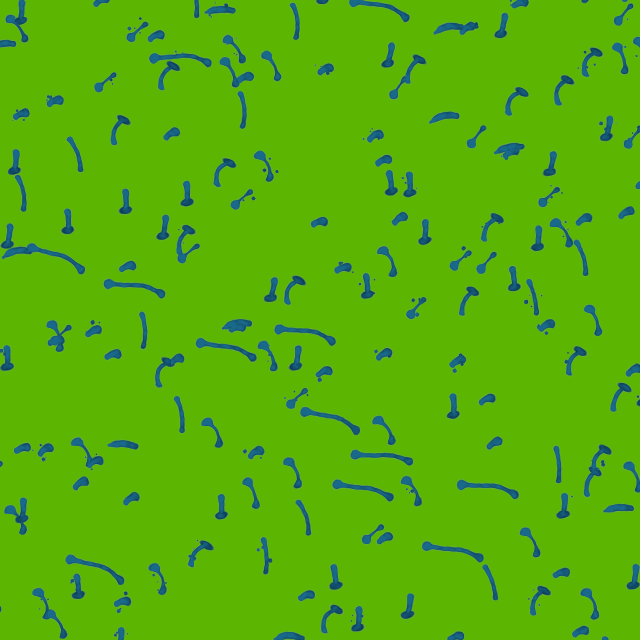
This texture is drawn by a Shadertoy shader. Its source:

```glsl
#define GROUND vec3(0.36, 0.71, 0.0)
#define CORE vec3(0.10, 0.41, 0.54)
#define DEEP vec3(0.04, 0.22, 0.32)
#define RIM vec3(0.46, 0.67, 0.36)
#define COARSE_CELLS 8.0
#define FINE_CELLS 11.0
#define DENSITY 0.88
#define SOFTNESS 0.0008
#define RIM_WIDTH 0.0011
#define CRUMB_CHANCE 0.35
#define FOOT_SIZE vec2(0.0100, 0.0062)

// Per kind: half length, neck radius, swelling at the start, swelling at the end
const vec4 SHAPE[8] = vec4[8](
    vec4(0.021, 0.0054, -0.0035, -0.0010),  // crescent
    vec4(0.042, 0.0034, 0.0042, 0.0030),    // long worm
    vec4(0.025, 0.0032, 0.0012, 0.0008),    // upright worm
    vec4(0.015, 0.0017, 0.0058, 0.0026),    // dumbbell
    vec4(0.008, 0.0050, -0.0005, 0.0018),   // kidney
    vec4(0.014, 0.0042, 0.0012, 0.0),       // stump with foot
    vec4(0.019, 0.0033, 0.0010, 0.0),       // hook with cap
    vec4(0.019, 0.0022, 0.0052, 0.0035));   // jointed bulbs

// Per kind: angle, bend
const vec2 POSE[8] = vec2[8](
    vec2(0.12, 0.005), vec2(-0.22, 0.007), vec2(-1.40, 0.004), vec2(0.85, 0.001),
    vec2(0.40, 0.002), vec2(-1.62, 0.001), vec2(1.05, 0.008), vec2(-1.10, 0.006));

vec3 hash3(vec2 p, float seed) {
    vec3 q = fract(vec3(p.xyx + seed) * vec3(0.1031, 0.1030, 0.0973));
    q += dot(q, q.yxz + 33.33);
    return fract((q.xxy + q.yzz) * q.zyx);
}

float waves(vec2 p) {
    return sin(p.x * 310.0 + 2.0 * sin(p.y * 190.0)) * sin(p.y * 270.0 + sin(p.x * 230.0));
}

// Nearer of two (distance, darkness) pairs
vec2 nearer(vec2 a, vec2 b) {
    return a.x < b.x ? a : b;
}

// Bent stroke with swollen ends
float stroke(vec2 q, vec4 shape, float bend) {
    float x = clamp(q.x, -shape.x, shape.x);
    float t = x / shape.x;
    float spine = bend * (0.5 - t * t) + 0.0015 * sin(t * 4.0) * step(0.03, shape.x);
    float a = (x + shape.x) / 0.006;
    float b = (x - shape.x) / 0.006;
    float radius = shape.y + shape.z * exp(-a * a) + shape.w * exp(-b * b);
    float slope = 2.0 * bend * t / shape.x;
    float side = (q.y - spine) * inversesqrt(1.0 + slope * slope);
    return length(vec2(q.x - x, side)) - radius;
}

vec2 piece(vec2 p, vec2 id, float seed) {
    vec3 look = hash3(id, seed + 17.0);
    vec3 pose = hash3(id, seed + 41.0);
    int kind = int(look.x * 8.0);
    // Half of the long worms shrink to kidneys
    if (kind == 1 && look.z < 0.5) kind = 4;
    vec4 shape = SHAPE[kind];
    float angle = POSE[kind].x + (pose.x - 0.5) * 0.35;
    float bend = POSE[kind].y * mix(0.6, 1.2, pose.y);
    vec2 along = vec2(cos(angle), sin(angle));
    vec2 q = vec2(dot(p, along), dot(p, vec2(-along.y, along.x)));
    float t = clamp(q.x / shape.x, -1.0, 1.0);
    vec2 result = vec2(stroke(q, shape, bend), 0.15 + 0.2 * t);

    // Dark oval foot or cap
    if (kind == 5 || kind == 6) {
        vec2 f = p - along * shape.x - vec2(-along.y, along.x) * bend * -0.5;
        f.y += f.x * (kind == 5 ? -0.15 : 0.4);
        float oval = (length(f / FOOT_SIZE) - 1.0) * FOOT_SIZE.y;
        result = nearer(result, vec2(oval, 0.55));
    }

    // Loose square crumbs beside the stroke
    if (look.y < CRUMB_CHANCE) {
        for (int i = 0; i < 4; i++) {
            vec3 h = hash3(id + float(i) * 7.3, seed + 73.0);
            vec2 c = abs(q - (h.xy - 0.5) * vec2(0.034, 0.026));
            float size = mix(0.0008, 0.0032, h.z * h.z);
            float box = mix(max(c.x, c.y), length(c), 0.5) - size;
            result = nearer(result, vec2(box, h.x * 0.6));
        }
    }
    return result;
}

vec2 scatter(vec2 p, float cells, float seed) {
    vec2 home = floor(p * cells);
    vec2 result = vec2(1.0, 0.0);
    for (int y = -1; y <= 1; y++) {
        for (int x = -1; x <= 1; x++) {
            vec2 id = home + vec2(x, y);
            vec3 h = hash3(id, seed);
            if (h.z < DENSITY)
                result = nearer(result, piece(p - (id + h.xy) / cells, id, seed));
        }
    }
    return result;
}

void mainImage(out vec4 fragColor, in vec2 fragCoord) {
    vec2 p = fragCoord / iResolution.y;
    vec2 found = nearer(scatter(p, COARSE_CELLS, 5.0), scatter(p, FINE_CELLS, 131.0));
    float grain = waves(p);
    float d = found.x + 0.0005 * grain;
    float soft = max(SOFTNESS, 0.7 / iResolution.y);

    // Body darkens towards its outline
    float outline = smoothstep(-0.0045, -0.0005, d);
    float dark = clamp(found.y + 0.35 * outline + 0.2 * grain - 0.15, 0.0, 1.0);
    vec3 body = mix(CORE, DEEP, dark);

    // Pale broken rim between body and ground
    float rim = (1.0 - smoothstep(-soft, soft, d - RIM_WIDTH)) * (0.7 + 0.3 * grain);
    vec3 color = mix(GROUND, RIM, rim);
    color = mix(color, body, 1.0 - smoothstep(-soft, soft, d));
    fragColor = vec4(color, 1.0);
}
```
